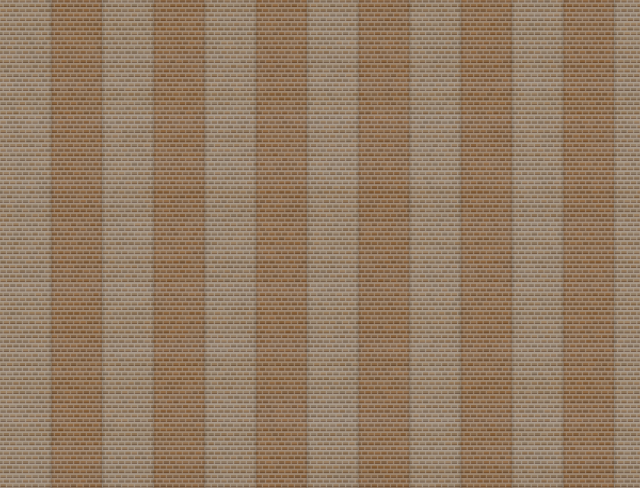
Give the GLSL for this texture, as a WebGL 1 fragment shader.

```glsl
precision highp float;
// Fine running-bond brickwork crossed by alternating pale and russet upright stripes.
// Bricks are box distances in a staggered grid, with strong bed joints and fainter upright
// joints; hashes tint bricks and courses, and gradient noise adds faint weathering.

uniform vec2 u_resolution;

#define STRIPES 12.5
#define BRICKS vec2(100.0, 104.7)
#define BRICK_SIZE vec2(0.80, 0.60)
#define PALE_MORTAR vec3(0.660, 0.605, 0.545)
#define PALE_BRICK vec3(0.580, 0.488, 0.378)
#define RUSSET_MORTAR vec3(0.630, 0.545, 0.465)
#define RUSSET_BRICK vec3(0.545, 0.410, 0.272)
#define BRICK_VARIATION 0.06
#define COURSE_VARIATION 0.035
#define WEATHERING 0.02
#define LEDGE_SHADOW 0.26
#define BORDER_SHADOW 0.09

float hash(vec2 p) {
  vec3 q = fract(vec3(p.xyx) * 0.1031);
  q += dot(q, q.yzx + 33.33);
  return fract((q.x + q.y) * q.z);
}

vec2 gradient(vec2 cell) {
  float angle = 6.2832 * hash(cell + 17.0);
  return vec2(cos(angle), sin(angle));
}

float gradientNoise(vec2 p) {
  vec2 i = floor(p), f = fract(p);
  vec2 w = f * f * f * (f * (f * 6.0 - 15.0) + 10.0);
  vec2 e = vec2(0.0, 1.0);
  float low = mix(dot(gradient(i), f), dot(gradient(i + e.yx), f - e.yx), w.x);
  float high = mix(dot(gradient(i + e.xy), f - e.xy), dot(gradient(i + e.yy), f - e.yy), w.x);
  return mix(low, high, w.y);
}

// Share of a pixel of the given width lying inside a centred band
float bandCoverage(float offset, float halfWidth, float pixel) {
  float upper = min(offset + 0.5 * pixel, halfWidth);
  float lower = max(offset - 0.5 * pixel, -halfWidth);
  return clamp((upper - lower) / pixel, 0.0, 1.0);
}

void main() {
  vec2 uv = gl_FragCoord.xy / u_resolution;

  // Stripes: even ones are pale, odd ones russet
  float stripe = uv.x * STRIPES;
  float russet = bandCoverage(mod(stripe, 2.0) - 1.5, 0.5, STRIPES / u_resolution.x);
  float seamDistance = abs(stripe - max(1.0, floor(stripe + 0.5)));

  // Staggered brick cells
  vec2 grid = uv * BRICKS;
  vec2 pixel = BRICKS / u_resolution;
  float course = floor(grid.y);
  grid.x += 0.5 * mod(course, 2.0);
  vec2 cell = floor(grid);
  vec2 offset = fract(grid) - 0.5;
  float across = mix(0.2, 1.0, bandCoverage(offset.x, 0.5 * BRICK_SIZE.x, pixel.x));
  float brick = across * bandCoverage(offset.y, 0.5 * BRICK_SIZE.y, pixel.y);

  // Brick tints: lightness and warmth differ from brick to brick
  float lightness = hash(cell) - 0.5;
  float warmth = hash(cell + 71.0) - 0.5;
  vec3 brickColor = mix(PALE_BRICK, RUSSET_BRICK, russet);
  brickColor += BRICK_VARIATION * (lightness + warmth * vec3(0.5, -0.1, -0.7));
  vec3 mortarColor = mix(PALE_MORTAR, RUSSET_MORTAR, russet);
  vec3 color = mix(mortarColor, brickColor, brick);

  // Reddish shadow along the lower edge of each brick
  float ledge = across * bandCoverage(offset.y + 0.5 * BRICK_SIZE.y - 0.08, 0.10, pixel.y);
  color *= 1.0 - LEDGE_SHADOW * ledge * vec3(0.85, 1.05, 1.0);

  // Courses drift between ochre and grey, with faint weathered patches
  float courseTone = hash(vec2(course, 5.0)) - 0.5;
  float bands = gradientNoise(vec2(uv.x * 3.0, uv.y * 19.0));
  float patches = gradientNoise(uv * vec2(25.0, 19.0) + 40.0);
  color += COURSE_VARIATION * courseTone * vec3(0.6, 0.8, 1.2);
  color += WEATHERING * (bands * vec3(0.15, 0.5, 1.0) + 0.4 * patches);

  // Soft dark seams where stripes meet
  color *= 1.0 - BORDER_SHADOW * exp(-seamDistance * seamDistance * 900.0);

  gl_FragColor = vec4(clamp(color, 0.0, 1.0), 1.0);
}
```
